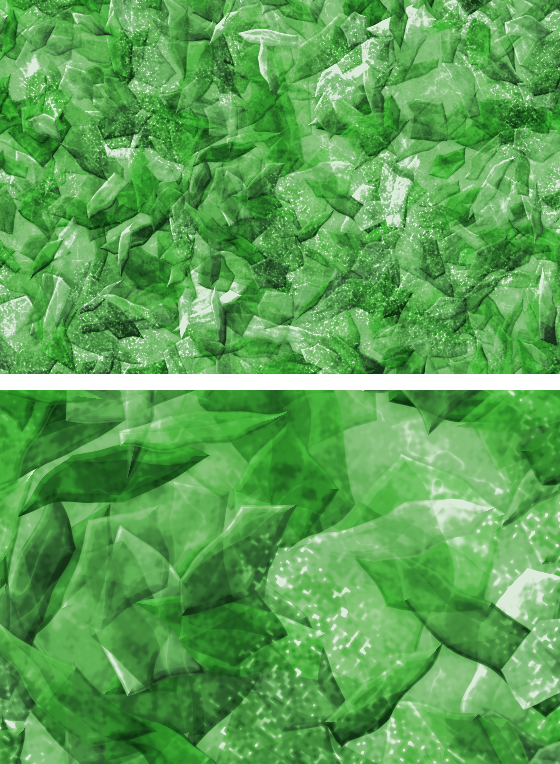
Top, the full canvas; bottom, a detail of the centre.
Give the GLSL for this texture, as a Shadertoy shader.

```glsl
// Heap of broken green glass: overlapping translucent shards with bright and dark rims.

const int LAYERS = 8;
const int SIDES = 5;
const float LARGEST_CELL = 0.27;
const float SMALLEST_CELL = 0.12;
const float PRESENCE = 0.80;
const float CLEAR_SHARE = 0.07;
const float BEVEL_WIDTH = 0.008;
const float RIM_WIDTH = 0.0022;
const float GRAIN_SCALE = 250.0;
const float EXPOSURE = -0.06;
const vec2 LIGHT = vec2(-0.6, 0.8);

const vec3 DEEP = vec3(0.05, 0.21, 0.06);
const vec3 DARK = vec3(0.14, 0.39, 0.14);
const vec3 MID = vec3(0.21, 0.56, 0.18);
const vec3 BRIGHT = vec3(0.31, 0.71, 0.25);
const vec3 PALE = vec3(0.48, 0.77, 0.42);
const vec3 WHITE = vec3(0.86, 0.92, 0.85);
const vec3 DUSTY = vec3(0.66, 0.95, 0.67);

vec4 hash4(vec2 p) {
    vec4 h = fract(p.xyxy * vec4(0.1031, 0.1030, 0.0973, 0.1099));
    h += dot(h, h.wzxy + 33.33);
    return fract((h.xxyz + h.yzzw) * h.zywx);
}

float noise(vec2 p) {
    vec2 i = floor(p), f = fract(p);
    f = f * f * (3.0 - 2.0 * f);
    return mix(mix(hash4(i).x, hash4(i + vec2(1, 0)).x, f.x),
               mix(hash4(i + vec2(0, 1)).x, hash4(i + vec2(1, 1)).x, f.x), f.y);
}

float fbm(vec2 p) {
    float sum = 0.0, gain = 0.53;
    for (int i = 0; i < 4; i++) {
        sum += gain * noise(p);
        p = mat2(1.6, 1.2, -1.2, 1.6) * p + 17.3;
        gain *= 0.5;
    }
    return sum;
}

float ridge(float n, float sharpness) { return pow(1.0 - abs(2.0 * n - 1.0), sharpness); }

// Signed distance to a random convex shard; also gives the nearest side's normal.
float shardDistance(vec2 q, vec2 radii, vec2 seed, out vec2 normal) {
    float d = -1.0;
    normal = vec2(1, 0);
    for (int k = 0; k < SIDES; k++) {
        float jitter = hash4(seed + float(k) * 7.31).x;
        float a = (float(k) + 0.5 * jitter) * 6.2832 / float(SIDES);
        vec2 n = vec2(cos(a), sin(a)) / radii;
        float side = (dot(q, n) - 1.0) / length(n);
        if (side > d) { d = side; normal = normalize(n); }
    }
    return d;
}

// Lays one shard over the glass below; glass = (tone, dustiness).
vec2 addShard(vec2 glass, vec2 q, float cell, vec2 seed, float px) {
    vec4 shape = hash4(seed + 3.7), look = hash4(seed + 91.3);
    float a = shape.x * 6.2832, c = cos(a), s = sin(a);
    mat2 turn = mat2(c, -s, s, c);
    q = turn * q;
    vec2 light = turn * LIGHT;
    float stretch = mix(1.0, 1.75, shape.y);
    vec2 radii = cell * mix(0.26, 0.40, shape.z) * vec2(stretch, 1.0 / (stretch * stretch));
    vec2 normal;
    float d = shardDistance(q, radii, seed, normal);
    float cover = smoothstep(px, -px, d);
    float facing = dot(normal, light);

    // Contact shadow on the shards below
    glass.x -= 0.12 * exp(-max(d, 0.0) / 0.005) * step(0.4, look.w);
    if (cover <= 0.0) return glass;

    // Body: gradient, streaks, bright or dark caustics and two creases
    float clear = step(1.0 - CLEAR_SHARE, look.x);
    float tone = mix(mix(0.26, 0.94, look.y), 1.24, clear);
    tone += 0.18 * dot(q, light) / radii.y * (look.z - 0.3);
    tone += 0.30 * (noise(q * vec2(18.0, 120.0) + seed) - 0.5);
    tone += 0.65 * (look.w - 0.45) * ridge(noise(q * vec2(22.0, 55.0) + seed * 1.7), 7.0);
    float crease = q.y + (look.w - 0.5) * q.x + (shape.w - 0.5) * radii.y;
    float cross = q.x + (look.y - 0.5) * 2.0 * q.y + (look.z - 0.5) * radii.x;
    tone += 0.20 * (smoothstep(-px, px, crease) - 0.5);
    tone += 0.16 * (smoothstep(-px, px, cross) - 0.5);
    tone += 0.45 * (look.z - 0.4) * exp(-abs(crease) / RIM_WIDTH);

    // Bevel and thin rim, lit or shaded by the side's direction
    tone += 0.16 * facing * smoothstep(-BEVEL_WIDTH, -BEVEL_WIDTH * 0.8, d);
    float rim = exp(-abs(d + RIM_WIDTH) / RIM_WIDTH);
    tone += rim * (facing > 0.1 ? 0.55 * look.z : -0.55 * shape.w);

    float dust = mix(look.z * look.z * look.z * 0.75, 0.65, clear);
    return mix(glass, vec2(tone, dust), cover * mix(0.45, 0.9, look.w));
}

vec3 glassColour(float tone, float dust) {
    vec3 col = mix(DEEP, DARK, smoothstep(-0.1, 0.27, tone));
    col = mix(col, MID, smoothstep(0.25, 0.50, tone));
    col = mix(col, BRIGHT, smoothstep(0.50, 0.76, tone));
    col = mix(col, PALE, smoothstep(0.76, 1.0, tone));
    col.rb *= mix(0.78, 1.08, smoothstep(0.0, 0.25, dust));
    col = mix(col, col.g * DUSTY, clamp(dust, 0.0, 1.0) * 0.9);
    return mix(col, WHITE, smoothstep(1.0, 1.34, tone));
}

void mainImage(out vec4 fragColor, in vec2 fragCoord) {
    vec2 p = fragCoord / iResolution.y;
    float px = 0.7 / iResolution.y;
    vec2 bent = p + 0.024 * (vec2(noise(p * 9.0), noise(p * 9.0 + 41.0)) - 0.5);
    bent += 0.009 * (vec2(noise(p * 31.0 + 7.0), noise(p * 31.0 + 83.0)) - 0.5);
    vec2 glass = vec2(1.05, 0.4);

    // Scattered shards, large at the bottom and small on top
    for (int layer = 0; layer < LAYERS; layer++) {
        float depth = float(layer);
        float cell = mix(LARGEST_CELL, SMALLEST_CELL, depth / float(LAYERS - 1));
        vec2 g = bent / cell + depth * vec2(13.37, 7.71) + 20.0;
        for (int n = 0; n < 9; n++) {
            vec2 id = floor(g) + vec2(n % 3, n / 3) - 1.0;
            vec2 seed = id + depth * 57.0;
            vec4 place = hash4(seed);
            vec2 q = (g - id - 0.5 - 0.6 * (place.xy - 0.5)) * cell;
            if (place.z < PRESENCE && length(q) < 1.2 * cell)
                glass = addShard(glass, q, cell, seed, px);
        }
    }

    // Cloudy body, hairline fractures and glittering grains
    float cloud = fbm(p * 34.0 + 5.0);
    float fracture = ridge(fbm(bent * 13.0 + 63.0), 24.0);
    float grain = noise(mat2(0.8, 0.6, -0.6, 0.8) * p * GRAIN_SCALE + 300.0);
    float glitter = smoothstep(0.46, 0.70, fbm(p * 8.0 + 30.0));
    float tone = glass.x + EXPOSURE + 0.5 * (cloud - 0.5) + 0.16 * fracture;
    tone += (grain - 0.5) * mix(0.16, 0.42, glitter);
    tone += 0.4 * glitter * smoothstep(0.72, 0.95, grain);
    float dust = glass.y + 0.14 * glitter * grain;
    fragColor = vec4(glassColour(tone, dust), 1.0);
}
```
